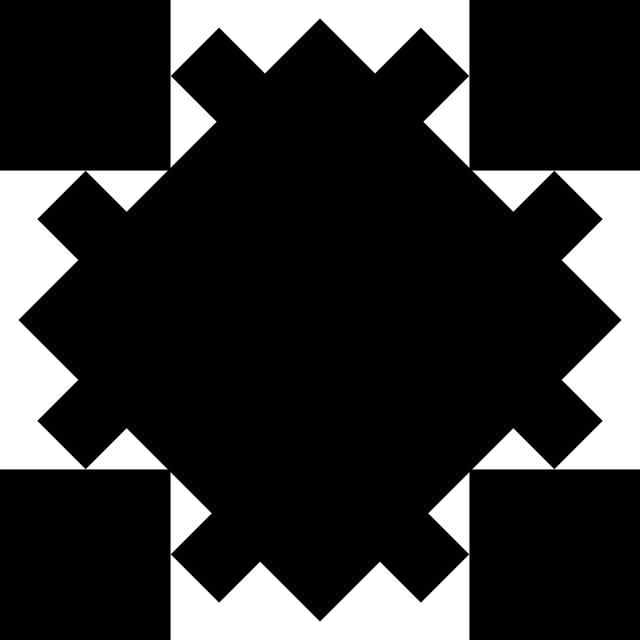
Reproduce this background procedurally as a Shadertoy shader.

```glsl
const vec3 INK = vec3(0.0);
const vec3 PAPER = vec3(1.0);
const float DIAMOND_REACH = 0.4712;   // centre to diamond tip
const float CORNER_INSET = 0.2335;    // centre to corner square sides
const float TAB_REACH = 0.5993;       // |x| + |y| at the tab ends
const float TAB_OFFSET = 0.2085;      // tab axis along the diamond side
const float TAB_HALF_WIDTH = 0.0755;
const float TOP_TAB_LIFT = 0.0152;    // upper tabs sit slightly higher

// Signed distance to a diamond, for a point folded into one quadrant
float diamond(vec2 q, float reach) {
    return (q.x + q.y - reach) * inversesqrt(2.0);
}

// Signed distance to the region beyond the inset on both axes
float cornerSquare(vec2 q, float inset) {
    return inset - min(q.x, q.y);
}

// Signed distance to a diagonal bar, for a point folded into one octant
float diagonalTab(vec2 q, float reach, float offset, float halfWidth) {
    float along = q.x + q.y - reach;
    float across = abs(q.y - q.x - offset) - halfWidth;
    return max(along, across) * inversesqrt(2.0);
}

float coverage(float dist, float pixel) {
    return 1.0 - smoothstep(-0.7 * pixel, 0.7 * pixel, dist);
}

void mainImage(out vec4 fragColor, in vec2 fragCoord) {
    float pixel = 1.0 / min(iResolution.x, iResolution.y);
    vec2 p = (fragCoord - 0.5 * iResolution.xy) * pixel;

    // Mirror into a quadrant, then into an octant
    vec2 quadrant = abs(p);
    vec2 octant = vec2(min(quadrant.x, quadrant.y), max(quadrant.x, quadrant.y));
    octant.y -= TOP_TAB_LIFT * step(quadrant.x, p.y);

    // Union of diamond, tabs and corner squares
    float shape = diamond(quadrant, DIAMOND_REACH);
    shape = min(shape, diagonalTab(octant, TAB_REACH, TAB_OFFSET, TAB_HALF_WIDTH));
    shape = min(shape, cornerSquare(quadrant, CORNER_INSET));

    fragColor = vec4(mix(PAPER, INK, coverage(shape, pixel)), 1.0);
}
```
